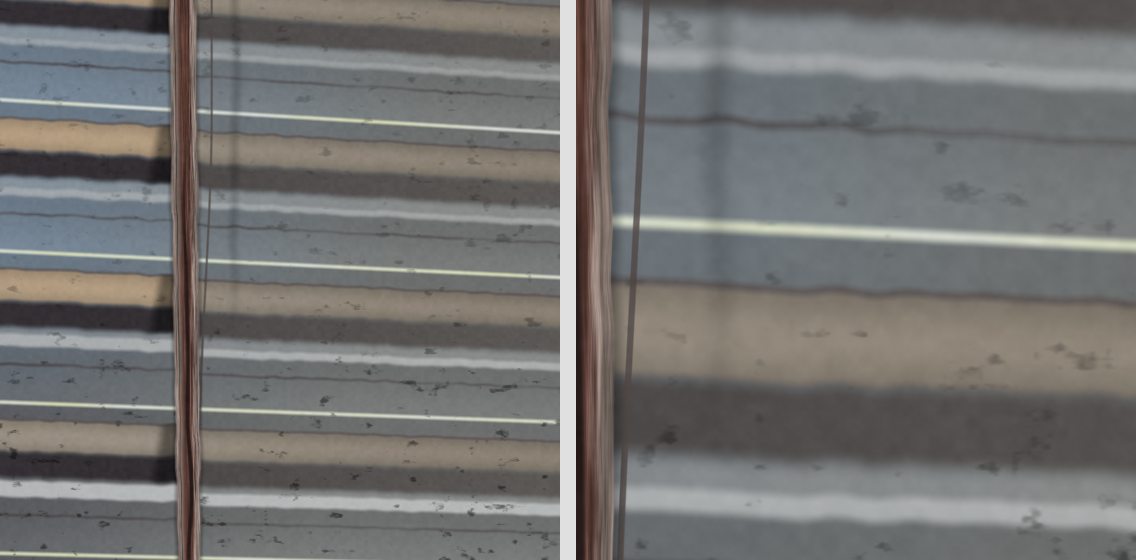
Left: the whole. Right: its middle third, enlarged.
Write a WebGL 2 fragment shader that draws this texture.

```glsl
#version 300 es
precision highp float;
// Weathered corrugated metal: slanted ribs repeat down the canvas, each one a
// profile of soft bands (glint, tan slope, shadow, pale ridge, groove).
// A split timber post, its shade and a thin hanging wire cross the ribs.
uniform vec2 u_resolution;
out vec4 outColor;

// Rib layout in canvas heights from the top; band sizes in rib pitches
const float FIRST_RIB = 0.178;
const float RIB_SLOPE = 0.059;
const float RIB_PITCH = 0.270;
const float PITCH_NARROWING = 0.0115;
const float BAND_SOFT = 0.016;
const float EDGE_WOBBLE = 0.014;
const float GRAIN = 0.045;
// Post and wire
const float POST_TOP = 0.326;
const float POST_LEAN = 0.012;
const float POST_HALF = 0.0245;
const float WIRE_HALF = 0.0019;
// Colours of metal, then timber and wire
const vec3 PANEL_BLUE = vec3(0.44, 0.50, 0.56);
const vec3 PANEL_GREY = vec3(0.45, 0.46, 0.455);
const vec3 PANEL_DIM = vec3(0.36, 0.37, 0.385);
const vec3 TAN_LIT = vec3(0.64, 0.56, 0.46);
const vec3 TAN_DULL = vec3(0.54, 0.505, 0.46);
const vec3 SHADOW_DEEP = vec3(0.20, 0.185, 0.20);
const vec3 SHADOW_PALE = vec3(0.36, 0.345, 0.335);
const vec3 RIDGE = vec3(0.73, 0.74, 0.74);
const vec3 GLINT = vec3(0.86, 0.88, 0.86);
const vec3 SEAM = vec3(0.33, 0.29, 0.29);
const vec3 WOOD_PALE = vec3(0.54, 0.48, 0.45);
const vec3 WOOD_RED = vec3(0.35, 0.235, 0.205);
const vec3 WOOD_DARK = vec3(0.13, 0.09, 0.085);
const vec3 WIRE = vec3(0.31, 0.28, 0.27);

float hash(vec2 p) {
    vec3 q = fract(p.xyx * vec3(0.1031, 0.1030, 0.0973));
    q += dot(q, q.yzx + 33.33);
    return fract((q.x + q.y) * q.z);
}
float noise(vec2 p) {
    vec2 i = floor(p), f = fract(p);
    f = f * f * (3.0 - 2.0 * f);
    return mix(mix(hash(i), hash(i + vec2(1, 0)), f.x),
               mix(hash(i + vec2(0, 1)), hash(i + vec2(1, 1)), f.x), f.y);
}
float fbm(vec2 p) {
    float sum = 0.0;
    for (float amp = 0.5; amp > 0.05; amp *= 0.5) {
        sum += amp * noise(p);
        p = p * 2.03 + 17.1;
    }
    return sum;
}
float band(float a, float b, float t, float soft) {
    return smoothstep(a - soft, a + soft, t) * (1.0 - smoothstep(b - soft, b + soft, t));
}
float stroke(float d, float halfWidth, float soft) {
    return 1.0 - smoothstep(halfWidth - soft, halfWidth + soft, abs(d));
}

vec3 metal(vec2 p, float postX) {
    float pitch = RIB_PITCH - PITCH_NARROWING * p.x;
    float ribs = (p.y - FIRST_RIB - RIB_SLOPE * p.x) / pitch;
    float row = floor(ribs + 0.05), t = fract(ribs);
    float glintDist = min(t, 1.0 - t);
    float right = smoothstep(-0.01, 0.01, p.x - postX);
    float low = smoothstep(0.45, 0.8, p.y);
    t += EDGE_WOBBLE * (noise(vec2(p.x * 45.0, row * 7.3)) - 0.5) - 0.02 * right;
    // Flat panel, bluer at the upper left
    float warmth = max(smoothstep(0.1, 0.9, p.x + 0.25 * p.y), 0.6 * right);
    vec3 col = mix(mix(PANEL_BLUE, PANEL_DIM, low), PANEL_GREY, warmth);
    col *= 0.94 + 0.12 * smoothstep(0.65, 1.0, t);
    // Tan slope and the shadow beneath it
    vec3 slope = mix(TAN_LIT, TAN_DULL, max(right, low)) - 0.05 * right * p.x;
    slope *= 0.9 + 0.2 * band(0.15, 0.3, t, 0.07);
    col = mix(col, slope, band(0.115, 0.325, t, BAND_SOFT));
    vec3 shade = mix(SHADOW_DEEP, SHADOW_PALE, right * (0.45 + 0.55 * p.x));
    col = mix(col, shade, band(0.33, 0.495, t, BAND_SOFT * 1.7));
    col = mix(col, SEAM, 0.65 * stroke(t - 0.112, 0.008, 0.012));
    // Pale ridge, broader and brighter in the lower rows
    float ridgeTop = mix(0.585, 0.52, clamp((row + 0.4 - right) * 0.45, 0.0, 1.0));
    col = mix(col, RIDGE, 0.35 * band(0.51, 0.62, t, 0.03));
    col = mix(col, RIDGE, clamp(0.5 + 0.2 * row, 0.38, 0.9) * band(ridgeTop, 0.625, t, BAND_SOFT));
    // Groove and sharp glint
    float groove = (0.45 + 0.4 * noise(vec2(p.x * 14.0, row))) * (1.0 - 0.45 * p.x);
    col = mix(col, SEAM * 0.8, groove * stroke(t - 0.745, 0.008, 0.014));
    vec3 glint = GLINT - vec3(0, 0, 0.16) * noise(vec2(p.x * 9.0, row * 3.1));
    col = mix(col, glint, 0.9 * stroke(glintDist, 0.012, 0.012));
    // Vertical stain, post shade on the left, scattered grime
    float stain = stroke(p.x - 0.415 - 0.01 * noise(vec2(3.0, p.y * 12.0)), 0.007, 0.008);
    col *= 1.0 - 0.16 * stain * (1.0 - smoothstep(0.4, 0.65, p.y));
    float postShade = smoothstep(-0.062, -0.038, p.x - postX - 0.05 * (0.22 - t));
    col *= 1.0 - 0.42 * postShade * (1.0 - right) * band(0.11, 0.5, t, 0.02);
    float grime = smoothstep(0.64, 0.8, fbm(p * vec2(38.0, 62.0)));
    return col * (1.0 - grime * (0.18 + 0.25 * low));
}

// Fibrous wood, s runs from -1 to 1 across the post
vec3 timber(float s, float y) {
    float fibre = fbm(vec2(s * 9.0 + 0.6 * noise(vec2(1.0, y * 9.0)), y * 14.0));
    float heart = band(-0.45, 0.5, s + 0.5 * (fibre - 0.5), 0.22);
    vec3 col = mix(WOOD_PALE, WOOD_RED, heart) * (0.55 + 0.9 * fibre);
    float crack = stroke(s + 0.19 - 0.5 * noise(vec2(5.0, y * 8.0)), 0.09 + 0.08 * y, 0.09);
    col = mix(col, WOOD_DARK, 0.9 * crack * smoothstep(0.1, 0.5, y));
    return mix(col, WOOD_DARK, 0.5 * stroke(s + 0.62, 0.04, 0.08));
}

void main() {
    vec2 p = gl_FragCoord.xy / u_resolution;
    p.y = 1.0 - p.y;
    float px = 1.0 / u_resolution.x, d = p.x - POST_TOP - POST_LEAN * p.y;
    vec3 col = metal(p, p.x - d);
    float wireX = 0.378 - 0.021 * smoothstep(0.2, 0.8, p.y);
    col = mix(col, WIRE, 0.8 * stroke(p.x - wireX, WIRE_HALF, px) * (1.0 - smoothstep(0.7, 0.8, p.y)));
    float halfWidth = POST_HALF - 0.004 * p.y + 0.003 * (noise(vec2(9.0, p.y * 30.0)) - 0.5);
    col *= 1.0 - 0.3 * stroke(d, halfWidth + 0.004, 0.005);
    col = mix(col, timber(d / halfWidth, p.y), stroke(d, halfWidth, 1.5 * px));
    col += GRAIN * (fbm(p * 130.0) - 0.47);
    outColor = vec4(clamp(col, 0.0, 1.0), 1.0);
}
```
